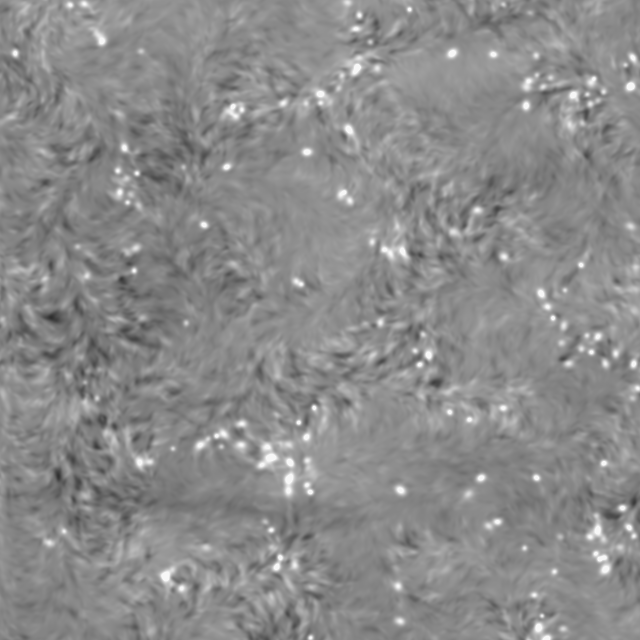
A Shadertoy shader for this texture:

```glsl
float hash(vec2 p) {
    return fract(sin(dot(p, vec2(127.1, 311.7))) * 43758.5453);
}

vec2 hash2(vec2 p) {
    return vec2(hash(p), hash(p + 57.3));
}

vec2 rotate(vec2 v, float angle) {
    float c = cos(angle), s = sin(angle);
    return vec2(c * v.x + s * v.y, c * v.y - s * v.x);
}

// Gradient noise, centred on zero
float cornerSlope(vec2 cell, vec2 offset) {
    float angle = 6.2832 * hash(cell);
    return dot(vec2(cos(angle), sin(angle)), offset);
}

float noise(vec2 p) {
    vec2 i = floor(p), f = fract(p);
    vec2 u = f * f * f * (f * (f * 6.0 - 15.0) + 10.0);
    vec2 e = vec2(1.0, 0.0);
    float low = mix(cornerSlope(i, f), cornerSlope(i + e, f - e), u.x);
    float high = mix(cornerSlope(i + e.yx, f - e.yx), cornerSlope(i + 1.0, f - 1.0), u.x);
    return mix(low, high, u.y);
}

float fbm(vec2 p) {
    float sum = 0.0, weight = 1.0;
    for (int i = 0; i < 4; i++) {
        sum += weight * noise(p);
        p = rotate(p, 0.6) * 2.03 + 11.7;
        weight *= 0.55;
    }
    return sum;
}

// Soft tilted ellipse
float blob(vec2 p, vec2 center, vec2 size, float angle) {
    vec2 q = rotate(p - center, angle) / size;
    return exp(-dot(q, q));
}

// Short light and dark strokes that follow a slowly turning direction
float strokes(vec2 p, float cells, vec2 size, float seed) {
    vec2 q = p * cells;
    vec2 base = floor(q);
    float sum = 0.0;
    for (int y = -2; y <= 2; y++) {
        for (int x = -2; x <= 2; x++) {
            vec2 cell = base + vec2(x, y);
            vec2 center = cell + hash2(cell + seed);
            float jitter = hash(cell + seed + 9.1) - 0.5;
            float angle = 1.0 + 7.0 * noise(center / cells * 4.0 + 3.7) + 1.6 * jitter;
            float sign1 = 2.0 * hash(cell + seed + 23.9) - 1.0;
            sum += sign1 * blob(q, center, size, angle);
        }
    }
    return sum;
}

// Where bright grains gather
float clusterMask(vec2 p) {
    float field = noise(p * 7.0 + 21.4) + 0.5 * noise(p * 17.0 + 5.2);
    return smoothstep(0.14, 0.42, field);
}

// Small bright grains, present only inside clusters
float specks(vec2 p, float cells) {
    vec2 q = p * cells;
    vec2 base = floor(q);
    float light = 0.0;
    for (int y = -1; y <= 1; y++) {
        for (int x = -1; x <= 1; x++) {
            vec2 cell = base + vec2(x, y);
            vec2 center = cell + hash2(cell + 71.0);
            float present = step(hash(cell + 3.3), 0.5 * clusterMask(center / cells));
            vec2 size = mix(vec2(0.2), vec2(0.46, 0.34), hash(cell + 14.6));
            float power = mix(0.25, 0.65, hash(cell + 41.2));
            light += present * power * blob(q, center, size, 6.2832 * hash(cell + 8.8));
        }
    }
    return light;
}

void mainImage(out vec4 fragColor, in vec2 fragCoord) {
    vec2 p = fragCoord / iResolution.y;

    // Broad tone: mottling, pale bank, dark furrow and dark left side
    float darkSide = blob(p, vec2(0.06, 0.46), vec2(0.17, 0.24), 0.0);
    float furrow = blob(p, vec2(0.38, 0.205), vec2(0.26, 0.024), -0.05);
    float bank = blob(p, vec2(0.72, 0.9), vec2(0.17, 0.035), 0.25);
    float tone = 0.545 + 0.075 * fbm(p * vec2(3.5, 5.0) + 2.6);
    tone += 0.06 * bank - 0.07 * furrow - 0.055 * darkSide;

    // Patchy roughness
    float patches = smoothstep(-0.25, 0.45, fbm(p * 5.0 + 8.3));
    float cluster = clusterMask(p);
    float rough = 0.4 + 0.85 * patches + 0.6 * cluster + 0.7 * darkSide;
    rough *= 1.0 - 0.6 * bank;

    // Grain from medium to fine
    float grain = 0.13 * strokes(p, 62.0, vec2(0.75, 0.34), 0.0);
    grain += 0.075 * strokes(p, 105.0, vec2(0.7, 0.36), 130.0);
    tone += rough * grain;

    // Bright grains
    tone += specks(p, 52.0) * (1.0 - 0.8 * darkSide);

    fragColor = vec4(vec3(clamp(tone, 0.15, 0.97)), 1.0);
}
```
